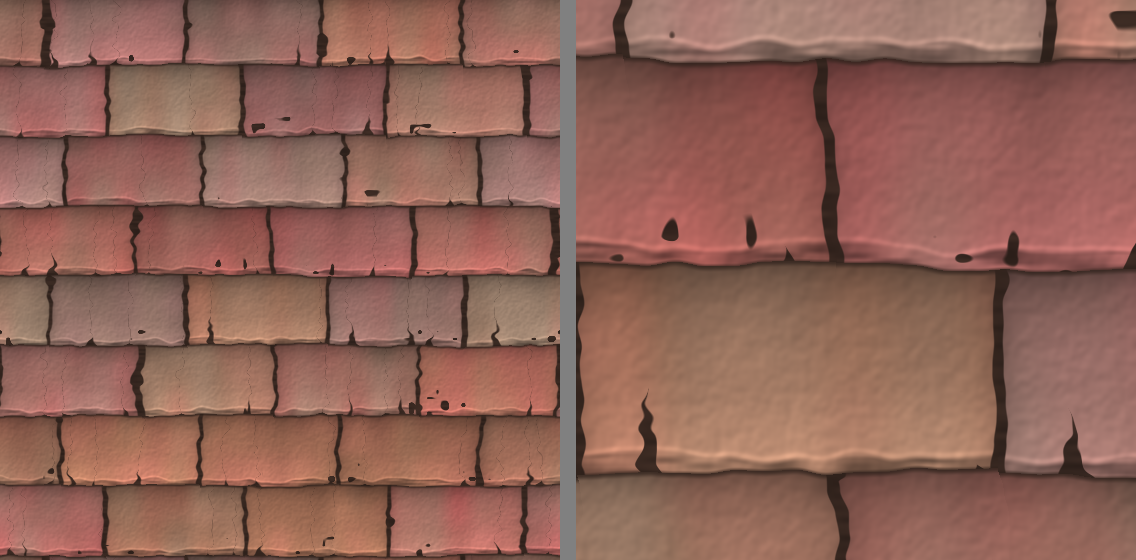
Left: the whole. Right: its middle third, enlarged.
A WebGL 1 fragment shader for this texture:

```glsl
precision highp float;
// Weathered clay roof tiles: 4 across and 8 down, staggered rows that overlap downward.
// Each row hangs from a ragged lip that shades the row below; joints, chips and
// stains come from wrapped hash noise, so the texture tiles without a seam.

uniform vec2 u_resolution;

#define COLS 4.0
#define ROWS 8.0
#define JOINT 0.010        // joint half width, in tile widths
#define LIP 0.075          // mean lip height, in row heights
#define CHIP_REACH 0.42    // tallest chip, in row heights
#define SHADOW 0.40        // darkening below the overlapping row
#define GRAIN 0.22         // strength of the surface relief
#define GAP_COLOR vec3(0.19, 0.135, 0.11)
#define TAN vec3(0.645, 0.535, 0.455)
#define MAUVE vec3(0.625, 0.460, 0.445)
#define ORANGE vec3(0.720, 0.490, 0.380)
#define RED vec3(0.730, 0.385, 0.370)

float hash(vec2 p) {
  vec3 a = fract(p.xyx * vec3(0.1031, 0.1030, 0.0973));
  a += dot(a, a.yzx + 33.33);
  return fract((a.x + a.y) * a.z);
}

// Value noise with a whole number of cells over the canvas.
float noise(vec2 uv, vec2 cells, float seed) {
  vec2 p = uv * cells, i = floor(p), f = fract(p);
  f = f * f * (3.0 - 2.0 * f);
  vec2 a = mod(i, cells) + seed * 7.3, b = mod(i + 1.0, cells) + seed * 7.3;
  return mix(mix(hash(a), hash(vec2(b.x, a.y)), f.x),
             mix(hash(vec2(a.x, b.y)), hash(b), f.x), f.y);
}

// Returns wrapped column, signed distance to the nearest joint, and x within the tile.
vec3 locate(vec2 uv, float row) {
  float shift = 0.87 - 0.44 * mod(row, 2.0) + 0.28 * (hash(vec2(row, 5.0)) - 0.5);
  float wobble = 0.030 * (noise(uv, vec2(8.0, 72.0), 1.0) - 0.5)
               + 0.035 * (noise(uv, vec2(8.0, 16.0), 2.0) - 0.5);
  float x = uv.x * COLS - shift + wobble;
  float joint = floor(x + 0.5);
  float d = x - joint - 0.05 * (hash(vec2(mod(joint, COLS), row) + 31.0) - 0.5);
  float column = d < 0.0 ? joint - 1.0 : joint;
  return vec3(mod(column, COLS), d, x - column);
}

// Height of a row's lower edge above its grid line.
float edge(vec2 uv, float row) {
  row = mod(row, ROWS);
  vec3 t = locate(uv, row);
  vec2 key = vec2(t.x, row);
  float tilt = (hash(key + 11.0) - 0.5) * (t.z - 0.5);
  float ragged = noise(vec2(uv.x, 0.0), vec2(56.0, 1.0), row + 3.0) - 0.5;
  float sag = noise(vec2(uv.x, 0.0), vec2(12.0, 1.0), row + 13.0) - 0.5;
  return 0.065 + 0.03 * (hash(key + 17.0) - 0.5) + 0.05 * tilt + 0.025 * ragged + 0.04 * sag;
}

float relief(vec2 uv) {
  return 0.5 * noise(uv, vec2(150.0), 4.0) + 0.3 * noise(uv, vec2(256.0), 5.0)
       + 0.2 * noise(uv, vec2(70.0), 6.0);
}

// Tapered cracks rising from the lower edge; returns signed depth inside a chip.
float chips(vec2 uv, vec3 t, float row, float h) {
  float ragged = 0.035 * (noise(uv, vec2(70.0, 110.0), 7.0) - 0.5)
               + 0.045 * (noise(uv, vec2(30.0, 60.0), 8.0) - 0.5);
  float depth = -1.0;
  for (int i = 0; i < 5; i++) {
    vec2 key = vec2(t.x + COLS * float(i), row);
    float center = (float(i) + hash(key + 41.0)) / 5.0;
    float size = hash(key + 53.0);
    float reach = 0.03 + CHIP_REACH * size * size * size;
    float width = 0.012 + 0.035 * hash(key + 67.0);
    float taper = width * pow(max(1.0 - h / reach, 0.0), 1.5);
    float inside = taper - abs(t.z - center + ragged) - 0.002;
    if (hash(key + 79.0) > 0.5) depth = max(depth, inside);
  }
  return depth;
}

void main() {
  vec2 uv = gl_FragCoord.xy / u_resolution;
  vec2 aa = vec2(COLS, ROWS) / u_resolution;

  // Find the visible row, height above its edge and depth below the row above.
  float row = floor(uv.y * ROWS);
  if (uv.y * ROWS < row + edge(uv, row)) row -= 1.0;
  float h = uv.y * ROWS - row - edge(uv, row);
  float below = row + 1.0 + edge(uv, row + 1.0) - uv.y * ROWS;
  row = mod(row, ROWS);
  vec3 t = locate(uv, row);
  vec2 key = vec2(t.x, row);

  // Tile colour with vertical stains.
  float stain = noise(uv, vec2(22.0, 8.0), row + 20.0) - 0.5;
  float blotch = noise(uv, vec2(16.0, 24.0), 30.0) - 0.5;
  float redness = clamp(hash(key + 83.0) + 0.45 * stain + 0.25 * blotch, 0.0, 1.0);
  float warmth = clamp(1.3 * hash(key + 97.0) - 0.15 + 0.55 * stain, 0.0, 1.0);
  vec3 color = mix(mix(TAN, MAUVE, redness), mix(ORANGE, RED, redness), warmth);
  float streak = noise(uv, vec2(28.0, 8.0), row + 40.0);
  color *= 0.93 + 0.14 * hash(key + 101.0) - 0.12 * streak + 0.10 * blotch;

  // Surface relief, overlap shadow and darkening beside the joints.
  color *= 1.0 + GRAIN * (relief(uv + vec2(-0.0015, 0.002)) - relief(uv));
  color *= 1.0 - SHADOW * exp(-below * 5.0);
  color *= 1.0 - 0.22 * exp(-abs(t.y) * 28.0);
  color *= 1.0 + 0.10 * (1.0 - smoothstep(0.08, 0.45, h));

  // Layered broken lip with a pale crest.
  float crest = LIP + 0.07 * (noise(uv, vec2(36.0, 8.0), row + 50.0) - 0.5);
  float layers = noise(uv, vec2(44.0, 280.0), 60.0);
  float lip = 1.0 - smoothstep(crest - 0.02, crest + 0.01, h);
  color *= mix(1.0, 0.56 + 0.42 * layers, lip);
  color *= 1.0 + 0.13 * exp(-pow((h - crest - 0.015) / 0.014, 2.0));

  // Joints of uneven width, chips and small holes.
  float jointKey = mod(t.x + step(t.y, 0.0), COLS);
  float width = JOINT + 0.009 * noise(uv, vec2(24.0, 80.0), 9.0)
              + 0.020 * pow(hash(vec2(jointKey, row) + 113.0), 6.0)
              + 0.022 * smoothstep(0.75, 0.95, noise(uv, vec2(20.0, 44.0), 10.0));
  float gap = smoothstep(-aa.x, aa.x, width - abs(t.y));
  gap = max(gap, smoothstep(-aa.x, aa.x, chips(uv, t, row, h)));
  float pits = 0.6 * noise(uv, vec2(64.0, 76.0), 11.0) + 0.4 * noise(uv, vec2(12.0, 18.0), 12.0);
  pits -= 0.25 * smoothstep(0.1, 0.55, h);
  gap = max(gap, smoothstep(0.78, 0.81, pits));
  color = mix(color, GAP_COLOR * (0.8 + 0.4 * layers), 0.95 * gap);

  // Dark line under each lip.
  float line = smoothstep(0.0, 0.025 + aa.y, below) * smoothstep(-aa.y, 0.012 + aa.y, h);
  gl_FragColor = vec4(mix(GAP_COLOR, color, 0.25 + 0.75 * line), 1.0);
}
```
